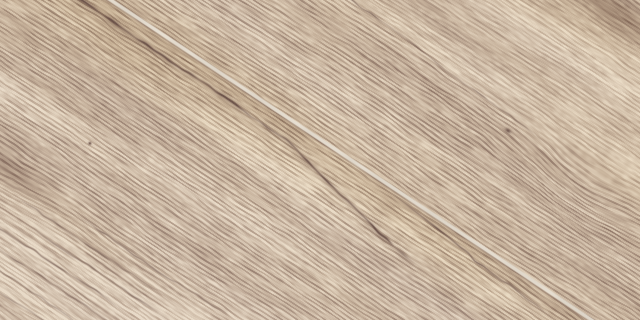
Write a Shadertoy shader that draws this texture.

```glsl
// Pale oak floor boards lying diagonally, parted by one light seam.
// Coordinates are turned to run along and across the boards; broken stripes
// make the pores, stretched noise the tone, and thin strokes cracks and knots.

const vec2 SEAM_START = vec2(0.346, 1.0);     // where the seam meets the top edge
const vec2 GRAIN_DIR = vec2(0.8325, -0.554);  // direction of the boards
const float SEAM_HALF_WIDTH = 0.0055;
const float PORE_SPACING = 0.0128;
const float PORE_DEPTH = 0.40;
const float BAND_DEPTH = 0.46;
const float STREAK_DEPTH = 0.30;
const float FLECK_DEPTH = 0.20;
const float BASE_TONE = 0.875;

const vec3 DARK_WOOD = vec3(0.54, 0.44, 0.39);
const vec3 MID_WOOD = vec3(0.772, 0.692, 0.613);
const vec3 PALE_WOOD = vec3(0.885, 0.825, 0.748);
const vec3 CRACK_COLOR = vec3(0.40, 0.30, 0.27);
const vec3 SEAM_COLOR = vec3(0.91, 0.88, 0.83);
const vec3 WARM_SHIFT = vec3(0.008, 0.003, -0.020);

float hash(vec2 p) {
    p = fract(p * vec2(0.1031, 0.1137));
    p += dot(p, p.yx + 33.33);
    return fract((p.x + p.y) * p.x * 37.7);
}

float noise(vec2 p) {
    vec2 i = floor(p), f = fract(p);
    f = f * f * (3.0 - 2.0 * f);
    i += 200.0;
    float low = mix(hash(i), hash(i + vec2(1, 0)), f.x);
    float high = mix(hash(i + vec2(0, 1)), hash(i + vec2(1, 1)), f.x);
    return mix(low, high, f.y);
}

float fbm(vec2 p) {
    float sum = 0.0, amp = 0.53;
    for (int k = 0; k < 4; k++) {
        sum += amp * noise(p);
        p = p * 2.03 + 17.3;
        amp *= 0.5;
    }
    return sum;
}

// Soft elliptical spot.
float blob(vec2 q, vec2 centre, vec2 radius) {
    vec2 d = (q - centre) / radius;
    return exp(-dot(d, d));
}

// Wavering, broken line along the grain, tapered at both ends.
float stroke(vec2 q, float offset, float width, float start, float end) {
    float wave = 0.010 * (noise(vec2(q.x * 7.0, offset * 90.0)) - 0.5)
               + 0.006 * (noise(vec2(q.x * 30.0, offset * 50.0)) - 0.5);
    float d = (q.y - offset - wave) / width;
    float ends = smoothstep(start, start + 0.12, q.x) * smoothstep(end, end - 0.12, q.x);
    float broken = 0.25 + 0.9 * noise(vec2(q.x * 24.0, offset * 70.0));
    return exp(-d * d) * ends * broken;
}

void mainImage(out vec4 fragColor, in vec2 fragCoord) {
    float pixel = 1.0 / iResolution.y;
    vec2 rel = fragCoord * pixel - SEAM_START;
    vec2 q = vec2(dot(rel, GRAIN_DIR), dot(rel, vec2(-GRAIN_DIR.y, GRAIN_DIR.x)));
    float upper = step(0.0, q.y);

    // Regions: pale corner at lower left, pale strip and arched figure above.
    float corner = smoothstep(-0.61, -0.68, q.y + 0.04 * (noise(q * 5.0) - 0.5));
    float stripEdge = 0.435 - 0.035 * q.x + 0.012 * (noise(vec2(q.x * 6.0, 4.0)) - 0.5);
    float strip = smoothstep(-0.006, 0.012, q.y - stripEdge);
    float arch = blob(q, vec2(1.55, 0.32), vec2(0.20, 0.09));

    // Grain coordinates, bent a little around the knot and the arched figure.
    vec2 g = q + vec2(upper * 5.3, 0.0);
    g.y += 0.020 * (noise(vec2(g.x * 1.5, g.y * 3.0)) - 0.5);
    g.y += 0.004 * (noise(vec2(g.x * 10.0, g.y * 24.0)) - 0.5);
    g.y += 0.035 * arch;
    float knot = blob(q, vec2(0.02, -0.62), vec2(0.13, 0.035));
    g.y += 0.025 * blob(q, vec2(0.02, -0.66), vec2(0.16, 0.09));

    // Pores: crisp dark dashes, shifted and broken along their length.
    float resolved = smoothstep(1.4, 2.4, PORE_SPACING * iResolution.y);
    float jitter = 2.4 * (noise(vec2(g.x * 16.0, g.y * 55.0)) - 0.5);
    float wave = 0.5 + 0.5 * sin(6.2832 * g.y / PORE_SPACING + jitter);
    float pore = mix(0.42, smoothstep(0.30, 0.92, wave), resolved);
    float breaks = smoothstep(0.05, 0.75, noise(vec2(g.x * 17.0, g.y * 85.0)));
    pore *= mix(0.30, 1.10, breaks) * (1.0 - 0.40 * strip - 0.35 * corner);
    float wide = pow(0.5 + 0.5 * sin(6.2832 * g.y / (2.3 * PORE_SPACING)), 6.0);
    wide *= noise(vec2(g.x * 8.0, g.y * 40.0)) * max(corner, 1.1 * arch);

    // Tone from broad bands, fine streaks, flecks and local stains.
    float bands = fbm(vec2(g.x * 1.3, g.y * 12.0)) - 0.5;
    float streaks = noise(vec2(g.x * 13.0, g.y * 150.0)) - 0.5;
    float flecks = noise(vec2(g.x * 55.0, g.y * 210.0)) - 0.5;
    float tone = BASE_TONE + BAND_DEPTH * bands + STREAK_DEPTH * streaks;
    tone += FLECK_DEPTH * flecks - PORE_DEPTH * pore - 0.45 * wide;
    tone += 0.12 * corner + 0.03 * strip - 0.04 * upper;
    tone -= 0.11 * smoothstep(-0.10, -0.05, q.y) * (1.0 - upper);
    tone -= 0.16 * blob(q, vec2(0.05, -0.53), vec2(0.45, 0.08));
    tone -= 0.40 * knot + 0.42 * blob(q, vec2(1.34, 0.84), vec2(0.22, 0.07));
    tone = clamp(tone, -0.15, 1.08);

    vec3 color = tone < 0.667 ? mix(DARK_WOOD, MID_WOOD, tone / 0.667)
                              : mix(MID_WOOD, PALE_WOOD, (tone - 0.667) / 0.333);
    float warmth = upper * 0.5 + 1.6 * (fbm(vec2(q.x, q.y * 5.0) + 9.0) - 0.5);
    color += WARM_SHIFT * (warmth + smoothstep(-0.25, -0.03, q.y) * (1.0 - upper));

    // Cracks, thin dark strokes and two tiny knots.
    float bend = 0.11 * smoothstep(0.55, 1.35, q.x);
    float crack = stroke(q + vec2(0.0, bend), -0.054, 0.0036, -0.25, 1.25);
    crack += 0.28 * stroke(q + vec2(0.0, bend), -0.056, 0.013, -0.25, 1.30);
    crack += 0.9 * stroke(q + vec2(0.0, 0.085 * (q.x - 1.16)), -0.023, 0.0034, 1.05, 1.72);
    crack += 0.7 * stroke(q + vec2(0.0, 0.05 * (q.x - 0.8)), 0.412, 0.0028, 0.50, 1.40);
    for (int k = 0; k < 7; k++) {
        float r = hash(vec2(float(k) + 3.0, 71.0));
        float from = -0.05 + 0.45 * r;
        crack += 0.6 * stroke(q, -0.62 - 0.055 * float(k), 0.0032, from, from + 0.6);
    }
    crack += blob(q, vec2(1.26, 0.348), vec2(0.010, 0.006));
    crack += blob(q, vec2(0.194, -0.409), vec2(0.005));
    color = mix(color, CRACK_COLOR, min(0.85 * crack, 0.9));

    // Seam: light bevel with a thin shadow on its lower side.
    float shadow = blob(q, vec2(q.x, -0.0075), vec2(1.0, 0.0035));
    color = mix(color, DARK_WOOD, 0.45 * shadow);
    float seam = smoothstep(pixel, -pixel, abs(q.y) - SEAM_HALF_WIDTH);
    color = mix(color, SEAM_COLOR - 0.04 * noise(vec2(q.x * 20.0, 2.0)), 0.96 * seam);

    fragColor = vec4(clamp(color, 0.0, 1.0), 1.0);
}
```
